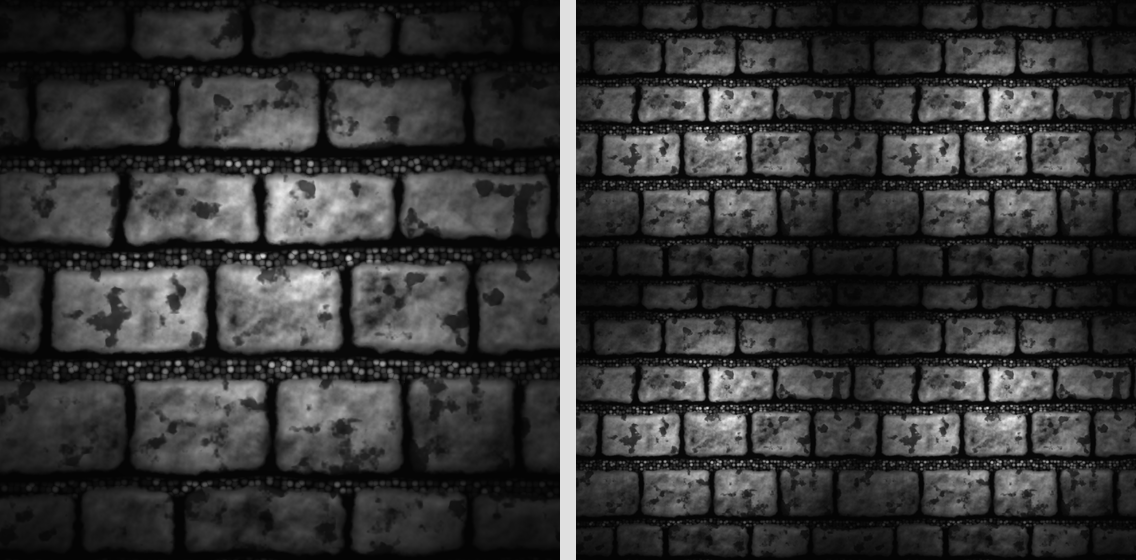
Left: one tile. Right: repeated 2 by 2.
A WebGL 2 fragment shader for this texture:

```glsl
#version 300 es
precision highp float;
// Old rough stone brick wall: dark gaps, gravelly mortar and light falling off to the edges.
uniform vec2 u_resolution;
out vec4 fragColor;

const float ROW_EDGES[7] = float[7](0.0, 0.147, 0.362, 0.557, 0.723, 0.889, 1.0);

float hash(vec2 p) {
    vec3 q = fract(vec3(p.xyx) * vec3(0.1031, 0.1030, 0.0973));
    q += dot(q, q.yzx + 33.33);
    return fract((q.x + q.y) * q.z);
}

// Value noise on a lattice that wraps after "period" cells
float noise(vec2 p, float period) {
    vec2 cell = floor(p), f = fract(p);
    f = f * f * (3.0 - 2.0 * f);
    vec2 a = mod(cell, period), b = mod(cell + 1.0, period);
    return mix(mix(hash(a), hash(vec2(b.x, a.y)), f.x),
               mix(hash(vec2(a.x, b.y)), hash(b), f.x), f.y);
}

float fbm(vec2 p, float freq) {
    float sum = 0.0, amp = 0.5;
    for (int i = 0; i < 4; i++) {
        sum += amp * noise(p * freq + 0.37 * float(i), freq);
        freq *= 2.0;
        amp *= 0.5;
    }
    return sum / 0.9375;
}

// Upright joint k of a row: four per row, staggered and jittered
float jointX(float k, float row) {
    float jitter = hash(vec2(mod(k, 4.0) + 3.0, row + 17.0)) - 0.5;
    return 0.098 * (1.0 + mod(row, 2.0)) + (k + 0.34 * jitter) / 4.0;
}

// Rounded pebbles of varied brightness
float gravel(vec2 p, float freq) {
    vec2 cell = floor(p * freq), f = fract(p * freq);
    float shade = 0.0;
    for (int y = -1; y <= 1; y++)
    for (int x = -1; x <= 1; x++) {
        vec2 o = vec2(x, y), id = mod(cell + o, freq);
        vec2 center = o + 0.2 + 0.6 * vec2(hash(id + 5.0), hash(id + 91.0));
        float tone = hash(id + 47.0);
        float d = length(f - center);
        shade = max(shade, (0.15 + 0.75 * tone * tone) * smoothstep(0.75, 0.15, d));
    }
    return shade;
}

float roundBox(vec2 p, vec2 halfSize, float r) {
    vec2 d = abs(p) - halfSize + r;
    return length(max(d, 0.0)) + min(max(d.x, d.y), 0.0) - r;
}

void main() {
    vec2 p = gl_FragCoord.xy / u_resolution;

    // Uneven outlines
    float coarse = fbm(p, 9.0), fine = fbm(p, 38.0);
    vec2 q = p + 0.022 * (vec2(fbm(p + 0.31, 7.0), coarse) - 0.5);
    q.y = fract(q.y);

    // Row and brick under this point
    int r = 0;
    for (int i = 1; i < 6; i++) if (q.y >= ROW_EDGES[i]) r = i;
    float row = float(r), low = ROW_EDGES[r], high = ROW_EDGES[r + 1];
    float k = floor((q.x - 0.098 * (1.0 + mod(row, 2.0))) * 4.0);
    if (q.x < jointX(k, row)) k -= 1.0;
    else if (q.x >= jointX(k + 1.0, row)) k += 1.0;
    vec2 id = vec2(mod(k, 4.0), row);
    float tone = hash(id + 61.0), bed = (high - low) * (0.10 + 0.09 * hash(id + 29.0));

    // Brick distance, with ragged gaps
    vec2 lo = vec2(jointX(k, row) + 0.008, low + 0.010 + 0.006 * hash(id + 7.0));
    vec2 hi = vec2(jointX(k + 1.0, row) - 0.007, high - bed - 0.004);
    float d = roundBox(q - 0.5 * (lo + hi), 0.5 * (hi - lo), 0.020);
    d += 0.016 * (fine - 0.5);
    float brick = smoothstep(0.004, -0.005, d);

    // Stone face: mottling, relief, pits and a worn pale upper edge
    float relief = fbm(p, 22.0) - fbm(p + vec2(-0.004, 0.007), 22.0);
    float stone = 0.60 + 0.18 * (tone - 0.5) + 0.55 * (coarse - 0.5);
    stone += 0.55 * (fine - 0.5) + 0.75 * relief;
    stone += 0.14 * smoothstep(0.045, 0.005, hi.y - q.y);
    stone *= 1.0 - 0.65 * smoothstep(0.60, 0.74, fbm(p + 0.53, 26.0));
    stone *= mix(0.6, 1.0, smoothstep(0.0, -0.016, d));

    // Mortar bed above each brick, under the shadow of the next course
    float bedMask = smoothstep(hi.y - 0.012, hi.y + 0.004, q.y)
                  * smoothstep(high + 0.001, high - 0.010, q.y);
    float mortar = 0.02 + bedMask * gravel(p, 84.0) * (0.35 + 0.9 * coarse);

    // Light pooled in the middle, periodic at the borders
    vec2 glow = 0.5 - 0.5 * cos(6.2831853 * p);
    float light = (0.36 + 0.70 * glow.x) * (0.27 + 0.79 * glow.y);
    float gray = 0.012 + light * mix(mortar, max(stone, 0.03), brick);
    fragColor = vec4(vec3(clamp(gray, 0.0, 1.0)), 1.0);
}
```
